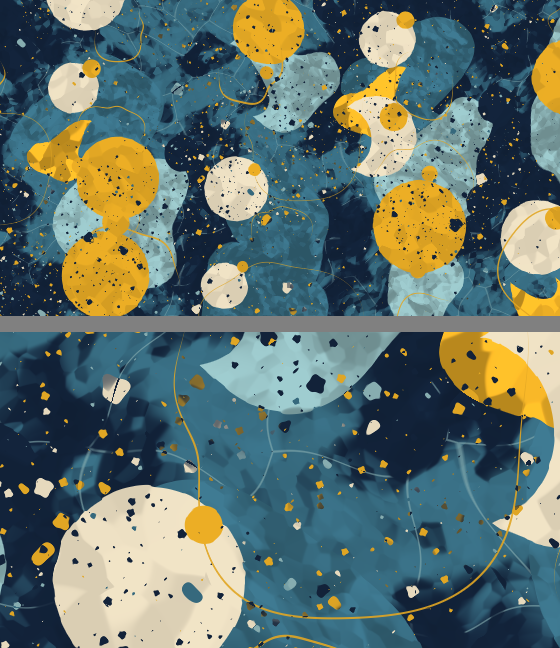
Top, the full canvas; bottom, a detail of the centre.
Give the GLSL for this background, as a Shadertoy shader.

```glsl
// Abstract paint collage: lobed blobs and discs over a mottled navy ground,
// crossed by looping gold threads and pale veins, then spattered with specks.
// Shapes follow a low-discrepancy scatter; texture is smooth cellular noise.

#define NAVY  vec3(0.07, 0.135, 0.225)
#define TEAL  vec3(0.21, 0.41, 0.49)
#define PALE  vec3(0.53, 0.68, 0.69)
#define GOLD  vec3(0.88, 0.65, 0.14)
#define CREAM vec3(0.90, 0.85, 0.74)
#define THREADS 15
#define THREAD_WIDTH 0.0024
#define SPECK_SIZE 0.3
#define EDGE_ROUGHNESS 0.006
#define TAU 6.28319

vec3 hash3(vec2 p) {
    vec3 q = fract(p.xyx * vec3(0.1031, 0.1030, 0.0973));
    q += dot(q, q.yxz + 33.33);
    return fract((q.xxy + q.yzz) * q.zyx);
}

// Evenly spread positions, reaching slightly past the canvas.
vec2 spot(int i, float seed) {
    vec2 s = fract(hash3(vec2(seed, 5.0)).xy + float(i) * vec2(0.7549, 0.5698));
    return (s * 1.1 - 0.05) * vec2(iResolution.x / iResolution.y, 1.0);
}

float coverage(float d) {
    return clamp(0.5 - d * iResolution.y, 0.0, 1.0);
}

float smoothMin(float a, float b, float k) {
    float h = max(k - abs(a - b), 0.0) / k;
    return min(a, b) - h * h * k * 0.25;
}

// Cellular noise: x = softly blended cell value, y = gap to the cell border.
vec2 cells(vec2 p) {
    vec2 base = floor(p);
    float sum = 0.0, weight = 0.0, near = 9.0, next = 9.0;
    for (int k = 0; k < 9; k++) {
        vec2 id = base + vec2(k % 3 - 1, k / 3 - 1);
        vec3 h = hash3(id);
        float d = length(id + h.xy - p);
        float w = exp(-16.0 * d * d);
        sum += w * h.z;
        weight += w;
        next = min(next, max(near, d));
        near = min(near, d);
    }
    return vec2(sum / max(weight, 1e-6), next - near);
}

// Layer of discs or lobed blobs; shape = (lobe amount, chance of a bite).
void scatter(inout vec3 col, vec2 p, float seed, int count, vec2 radii,
             vec2 shape, vec3 paint, float grain, float rough) {
    float tone = 1.0 + mix(0.1, 0.36, shape.x) * (smoothstep(0.25, 0.75, grain) - 0.5);
    for (int i = 0; i < count; i++) {
        vec3 h = hash3(vec2(float(i) + 1.0, seed));
        float r = mix(radii.x, radii.y, h.x);
        vec2 q = p - spot(i, seed);
        vec2 dir = vec2(cos(TAU * h.y), sin(TAU * h.y));
        q += shape.x * r * 0.16 * sin(q.yx / r * 2.3 + TAU * h.yz);
        float d = length(q) - r;
        float lobed = smoothMin(d, length(q - dir * r * 1.1) - 0.55 * r, 0.4 * r);
        d = mix(d, lobed, shape.x);
        if (h.z < shape.y) d = max(d, 0.8 * r - length(q + dir * r * 0.9));
        col = mix(col, paint * tone, coverage(d + rough));
    }
}

// Closed wavy loops whose stroke tapers away to leave open arcs.
void threads(inout vec3 col, vec2 p) {
    for (int i = 0; i < THREADS; i++) {
        vec3 h = hash3(vec2(float(i) + 3.0, 71.0));
        vec2 q = p - spot(i, 31.0);
        float a = atan(q.y, q.x);
        float r = mix(0.06, 0.24, h.x) * (1.0 + 0.28 * sin(a + TAU * h.y)
                + 0.13 * sin(2.0 * a + TAU * h.z) + 0.05 * sin(5.0 * a + TAU * h.x));
        float w = THREAD_WIDTH * (0.4 + h.y * h.y) * clamp(cos(a - TAU * h.z) + 0.6, 0.0, 1.0);
        float ink = coverage(abs(length(q) - r) - w) * clamp(2.0 * w * iResolution.y, 0.0, 1.0);
        col = mix(col, GOLD, 0.9 * ink);
    }
}

// Round spatter, light on dark paint and dark on light paint.
void specks(inout vec3 col, vec2 p, float scale, float density) {
    vec2 base = floor(p * scale);
    float cut = mix(0.93, 0.45, density), luma = dot(col, vec3(0.3, 0.59, 0.11));
    for (int k = 0; k < 9; k++) {
        vec2 id = base + vec2(k % 3 - 1, k / 3 - 1);
        vec3 h = hash3(id + scale * 3.0);
        if (h.z < cut) continue;
        float size = (h.z - cut) / (1.0 - cut);
        vec2 q = p * scale - id - h.xy;
        q += 0.04 * sin(q.yx * 14.0 + TAU * h.xy);
        float d = (length(q) - SPECK_SIZE * size * size * size - 0.03) / scale;
        float pick = fract(h.x * 37.0 + h.y * 19.0);
        vec3 light = pick < 0.55 ? GOLD : pick < 0.75 ? CREAM : pick < 0.9 ? PALE : NAVY;
        vec3 dark = pick < 0.8 ? NAVY : pick < 0.9 ? TEAL : GOLD;
        col = mix(col, mix(light, dark, smoothstep(0.34, 0.42, luma)), coverage(d));
    }
}

void mainImage(out vec4 fragColor, in vec2 fragCoord) {
    vec2 p = fragCoord / iResolution.y;
    vec2 warped = p + 0.02 * sin(p.yx * 13.0 + 1.0) + 0.007 * sin(p.yx * 43.0 + p * 17.0);

    // Mottled ground with pale veins
    float fine = cells(warped * 26.0).x, grit = cells(warped * 62.0).x;
    float mottle = 0.38 * cells(warped * 3.5).x + 0.3 * cells(warped * 9.0).x + 0.2 * fine + 0.12 * grit;
    float grain = 0.5 * mottle + 0.3 * fine + 0.2 * grit;
    float rough = EDGE_ROUGHNESS * (0.6 * fine + 0.4 * grit - 0.5);
    float density = smoothstep(0.25, 0.8, cells(warped * 2.6 + 7.0).x);
    vec3 col = mix(NAVY, TEAL, smoothstep(0.47, 0.66, mottle)) * (0.85 + 0.3 * grain);
    float vein = coverage(cells(warped * 7.0 + 3.0).y / 14.0 - 0.0008);
    col = mix(col, PALE, 0.6 * vein * smoothstep(0.5, 0.6, mottle + 0.15 * fine));

    // Painted shapes, broad to small
    scatter(col, p, 11.0, 6, vec2(0.13, 0.22), vec2(1.0, 0.3), TEAL, grain, rough);
    scatter(col, p, 23.0, 6, vec2(0.10, 0.19), vec2(1.0, 0.4), PALE, grain, rough);
    scatter(col, p, 37.0, 3, vec2(0.08, 0.12), vec2(1.0, 0.5), GOLD, fine, rough);
    scatter(col, p, 41.0, 6, vec2(0.08, 0.15), vec2(0.0, 0.1), GOLD, fine, rough);
    scatter(col, p, 53.0, 7, vec2(0.06, 0.13), vec2(0.0, 0.3), CREAM, fine, rough);
    scatter(col, p, 67.0, 6, vec2(0.04, 0.09), vec2(0.0, 0.5), NAVY, fine, rough);
    threads(col, p);
    scatter(col, p, 83.0, 15, vec2(0.015, 0.045), vec2(0.0), GOLD, fine, rough * 0.5);

    // Spatter, coarse to fine
    specks(col, p, 15.0, density * 0.4);
    specks(col, p, 34.0, density * 0.7);
    specks(col, p, 70.0, density * 0.8);
    fragColor = vec4(col, 1.0);
}
```
